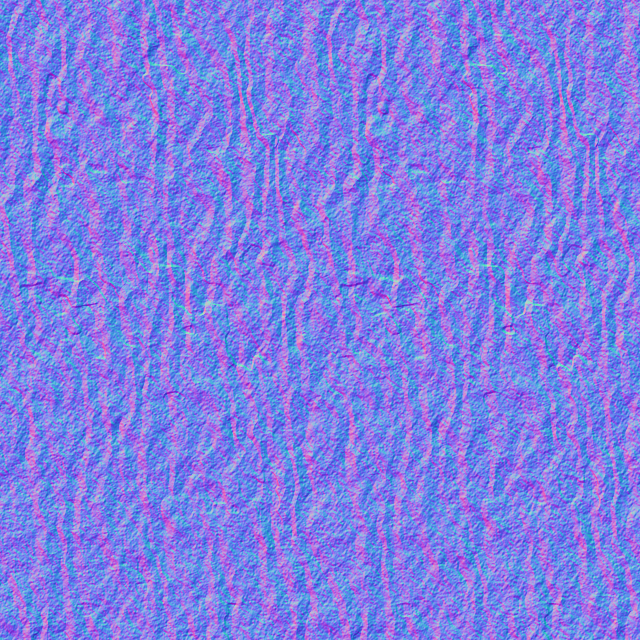
This texture map is drawn by a WebGL 2 fragment shader. Its source:

```glsl
#version 300 es
precision highp float;
// Normal map of tree bark, repeating twice across the canvas.
// A height field of broken, lopsided vertical ridges, chipped plates and
// grain is differentiated, and its normal is stored as a colour.

#define TILES 2.0          // repeats across the canvas
#define RIDGES 13.0        // ridges per tile
#define RIDGE_HEIGHT 0.0084
#define RIDGE_PEAK 0.62    // share of a ridge spent on its gentle side
#define LEAN 0.06          // sideways drift of the bark
#define CHIP_HEIGHT 0.0034
#define ROUGHNESS 0.14     // slope of the medium lumps
#define GRAIN 0.24         // slope of the finest grain
#define BLUE_GAIN 0.94
#define STEP 0.002         // sampling distance for the slope

uniform vec2 u_resolution;
out vec4 fragColor;

float hash(vec2 cell) {
    return fract(sin(dot(cell, vec2(127.1, 311.7))) * 43758.5453);
}

// Value noise in -1..1 that wraps horizontally after one tile.
float noise(vec2 p, vec2 freq, float seed) {
    p *= freq;
    vec2 cell = floor(p);
    vec2 f = p - cell;
    f = f * f * (3.0 - 2.0 * f);
    float left = mod(cell.x, freq.x) + seed * 17.0;
    float right = mod(cell.x + 1.0, freq.x) + seed * 17.0;
    float low = mix(hash(vec2(left, cell.y)), hash(vec2(right, cell.y)), f.x);
    float high = mix(hash(vec2(left, cell.y + 1.0)), hash(vec2(right, cell.y + 1.0)), f.x);
    return 2.0 * mix(low, high, f.y) - 1.0;
}

// Long ridges: an uneven triangle wave over a warped phase with ragged edges.
float ridges(vec2 p) {
    float phase = RIDGES * p.x
        + 0.5 * noise(p, vec2(4.0, 3.0), 1.0)
        + 0.55 * noise(p, vec2(11.0, 6.0), 2.0)
        + 0.2 * noise(p, vec2(24.0, 17.0), 3.0)
        + 0.09 * noise(p, vec2(50.0, 42.0), 13.0);
    float f = fract(phase);
    float wave = min(f / RIDGE_PEAK, (1.0 - f) / (1.0 - RIDGE_PEAK));
    float strength = 1.0 + 0.35 * noise(p, vec2(9.0, 6.0), 4.0);
    return RIDGE_HEIGHT * strength * wave;
}

// Broken plates with steep rims, stronger in scattered patches.
float chips(vec2 p) {
    float shape = noise(p, vec2(15.0, 11.0), 5.0)
        + 0.6 * noise(p + vec2(0.3 * p.y, 0.0), vec2(34.0, 32.0), 6.0);
    float patches = smoothstep(-0.1, 0.8, noise(p, vec2(7.0, 9.0), 7.0));
    return CHIP_HEIGHT * (0.4 + 1.4 * patches) * smoothstep(0.1, 0.35, shape);
}

// Lumps of falling size, each octave sheared and with the same slope.
float lumps(vec2 p) {
    float sum = 0.0;
    vec2 freq = vec2(23.0, 14.0);
    float shear = 0.35;
    for (int i = 0; i < 3; i++) {
        vec2 q = vec2(p.x + shear * p.y, p.y);
        sum += ROUGHNESS / freq.x * noise(q, freq, 8.0 + float(i));
        freq *= 2.0;
        shear = -shear;
    }
    return sum;
}

// Two turned layers of fine grain, so that no grid shows.
float grain(vec2 p) {
    vec2 turned = vec2(0.8 * p.x - 0.6 * p.y, 0.6 * p.x + 0.8 * p.y);
    vec2 other = vec2(0.4 * p.x + 0.9 * p.y, 0.4 * p.y - 0.9 * p.x);
    return GRAIN * (noise(turned, vec2(140.0), 12.0) / 140.0
                  + noise(other, vec2(210.0), 14.0) / 210.0);
}

float height(vec2 p) {
    vec2 leaning = vec2(p.x + LEAN * p.y, p.y);
    return ridges(leaning) + chips(leaning) + lumps(leaning) + grain(p);
}

void main() {
    vec2 p = gl_FragCoord.xy / u_resolution * TILES;

    // Slope by central differences
    vec2 dx = vec2(STEP, 0.0);
    vec2 dy = vec2(0.0, STEP);
    vec2 slope = vec2(height(p + dx) - height(p - dx),
                      height(p + dy) - height(p - dy)) / (2.0 * STEP);

    // Normal with the green axis pointing down
    vec3 normal = normalize(vec3(-slope.x, slope.y, 1.0));
    vec3 colour = 0.5 + 0.5 * normal;
    colour.b *= BLUE_GAIN;
    fragColor = vec4(colour, 1.0);
}
```
